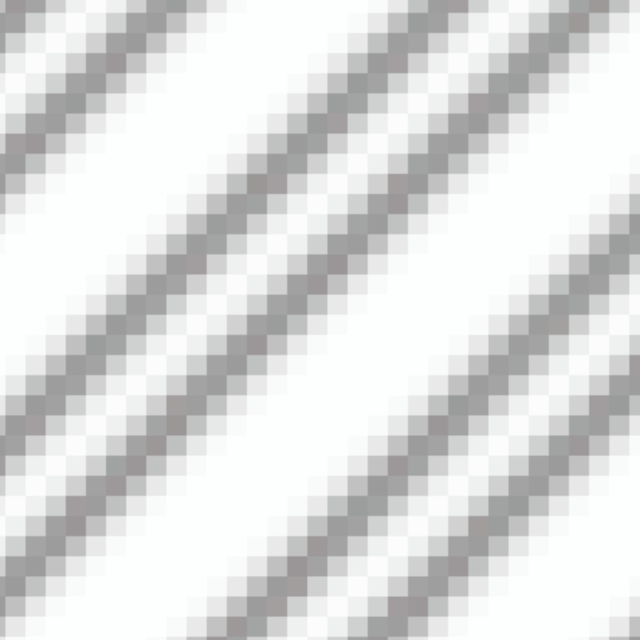
Write a WebGL 2 fragment shader that draws this pattern.

```glsl
#version 300 es
precision highp float;
// Paired grey diagonal lines on near-white, drawn as coarse square cells.
// Each cell takes its tone from its distance, in cells, to the middle of the
// nearest pair; cell borders are softly blended.

#define CELLS 31.8              // cells across the canvas
#define OFFSET vec2(0.73, 0.36) // part of a cell cut off at left and top
#define PERIOD 21.0             // cells from pair to pair, along a row
#define PAIR_MID 5.0            // diagonal index midway between two lines
#define EDGE 0.06               // half width of the cell border blend
#define WARM_SHARE 0.2          // share of dark cells with a warm tint
#define GRAIN 0.012             // tone variation between cells

uniform vec2 u_resolution;
out vec4 fragColor;

const vec3 PAPER = vec3(0.993, 0.997, 0.995);

float hash(vec2 p) {
    vec3 q = fract(vec3(p.xyx) * 0.1031);
    q += dot(q, q.yzx + 33.33);
    return fract((q.x + q.y) * q.z);
}

// Brightness from the middle of a pair outward, one step per cell
float stripeTone(float dist) {
    const float tones[8] = float[8](0.99, 0.945, 0.82, 0.64,
                                    0.615, 0.76, 0.915, 0.985);
    return dist < 7.5 ? tones[int(dist + 0.5)] : 1.0;
}

// Flat colour of one cell; cells on a rising diagonal share x + y
vec3 cellColor(vec2 cell) {
    float across = mod(cell.x + cell.y - PAIR_MID + 0.5 * PERIOD, PERIOD);
    float tone = stripeTone(floor(abs(across - 0.5 * PERIOD) + 0.5));
    float ink = smoothstep(1.0, 0.64, tone);
    tone += GRAIN * ink * (hash(cell) - 0.5);
    float warm = step(hash(cell + 57.0), WARM_SHARE) * step(tone, 0.7);
    return PAPER * tone - warm * vec3(0.0, 0.018, 0.014);
}

void main() {
    // Rows count from the top, in units of cells
    vec2 uv = gl_FragCoord.xy / u_resolution;
    vec2 grid = vec2(uv.x, 1.0 - uv.y) * CELLS + OFFSET;

    // Blend the four nearest cells, only close to their borders
    vec2 pixel = CELLS / u_resolution;
    vec2 blur = clamp(0.75 * pixel, vec2(EDGE), vec2(0.5));
    vec2 base = floor(grid - 0.5);
    vec2 t = smoothstep(0.5 - blur, 0.5 + blur, grid - 0.5 - base);
    vec3 top = mix(cellColor(base), cellColor(base + vec2(1, 0)), t.x);
    vec3 bottom = mix(cellColor(base + vec2(0, 1)), cellColor(base + 1.0), t.x);

    fragColor = vec4(mix(top, bottom, t.y), 1.0);
}
```
